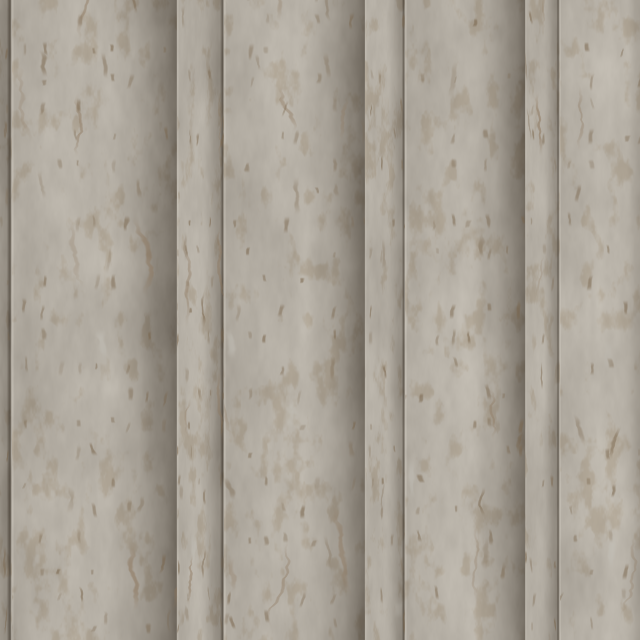
A Shadertoy shader for this texture:

```glsl
const float FIRST_EDGE = 0.0182;   // left edge of the first full flute
const float VANISH_X = 2.262;      // where the receding repeats converge
const float SHRINK = 0.852;        // width of each repeat relative to the last
const float FLUTE_SHARE = 0.763;   // wide flute, the rest is a narrow fillet
const float LIP_WIDTH = 0.013;
const float MOTTLE = 0.24;
const float GRAIN = 0.10;
const vec3 STONE = vec3(0.735, 0.712, 0.672);
const vec3 SHADOW = vec3(0.36, 0.33, 0.29);
const vec3 FLECK = vec3(0.47, 0.39, 0.29);
const vec3 VEIN = vec3(0.55, 0.46, 0.36);
const vec3 CHIP = vec3(0.77, 0.76, 0.73);

float hash(vec2 p) {
    vec3 q = fract(vec3(p.xyx) * 0.1031);
    q += dot(q, q.yzx + 33.33);
    return fract((q.x + q.y) * q.z);
}

float noise(vec2 p) {
    vec2 i = floor(p), f = fract(p);
    f = f * f * (3.0 - 2.0 * f);
    return mix(mix(hash(i), hash(i + vec2(1, 0)), f.x),
               mix(hash(i + vec2(0, 1)), hash(i + vec2(1, 1)), f.x), f.y);
}

float fbm(vec2 p) {
    float sum = 0.0, amp = 0.5;
    for (int i = 0; i < 4; i++) {
        sum += amp * noise(p);
        p = p * 2.03 + 17.1;
        amp *= 0.5;
    }
    return sum / 0.9375;
}

// One wavering upright stroke per grid cell, kept by chance.
float strokes(vec2 p, vec2 cell, float chance, float halfWidth, float wobble, float seed) {
    vec2 id = floor(p / cell);
    vec2 key = id + seed;
    vec2 rnd = vec2(hash(key + 3.7), hash(key + 9.2));
    vec2 d = p - (id + mix(vec2(0.35), vec2(0.65), rnd)) * cell;
    float halfLength = cell.y * mix(0.12, 0.34, hash(key + 21.4));
    d.x += wobble * (fbm(vec2(p.y * 26.0, seed + rnd.x * 40.0)) - 0.5) + (rnd.y - 0.5) * 0.4 * d.y;
    float taper = 1.0 - smoothstep(0.3, 1.0, abs(d.y) / halfLength);
    float width = halfWidth * mix(0.4, 1.0, hash(key + 5.1)) * (0.4 + noise(p * 90.0));
    float line = 1.0 - smoothstep(0.3 * width, width + 0.0012, abs(d.x));
    return line * taper * step(hash(key), chance) * mix(0.35, 1.0, hash(key + 14.6));
}

float fluteLight(float v) {
    float hollow = pow(max(v - 0.5, 0.0) * 2.0, 1.8);
    return 0.95 - 0.08 * (1.0 - smoothstep(0.0, 0.35, v)) - 0.74 * hollow;
}

float filletLight(float w) {
    return 0.91 - 0.34 * smoothstep(0.5, 0.93, w) - 0.48 * smoothstep(0.9, 0.97, w);
}

void mainImage(out vec4 fragColor, in vec2 fragCoord) {
    vec2 uv = fragCoord / iResolution.xy;

    // Receding repeats: geometric spacing becomes even in log space
    float u = log((VANISH_X - uv.x) / (VANISH_X - FIRST_EDGE)) / log(SHRINK);
    float column = floor(u), f = fract(u);
    float soft = 0.8 / (iResolution.x * (VANISH_X - uv.x) * -log(SHRINK));

    // Flute and fillet profiles with smoothed joins
    float v = f < 0.9 ? min(f / FLUTE_SHARE, 1.0) : 0.0;
    float w = clamp((f - FLUTE_SHARE) / (1.0 - FLUTE_SHARE), 0.0, 1.0);
    float fillet = smoothstep(FLUTE_SHARE - soft, FLUTE_SHARE + soft, f)
                 * (1.0 - smoothstep(1.0 - 2.0 * soft, 1.0, f));
    float light = mix(fluteLight(v), filletLight(w), fillet);
    float lip = 1.0 - smoothstep(0.3 * LIP_WIDTH, LIP_WIDTH, f);
    float filletLip = fillet * (1.0 - smoothstep(0.3 * LIP_WIDTH, LIP_WIDTH, f - FLUTE_SHARE));
    light += 0.14 * lip + 0.10 * filletLip;
    light += 0.07 * (uv.x - 0.45);

    // Clouding, upright streaks and fine grain
    vec2 p = vec2(uv.x * mix(1.0, 1.6, step(FLUTE_SHARE, f)) + column * 3.0, uv.y);
    light += MOTTLE * (fbm(p * vec2(16.0, 10.0)) - 0.5);
    light += 0.09 * (noise(vec2(f * 14.0 + column * 20.0, uv.y * 2.0)) - 0.5);
    light += GRAIN * (fbm(p * vec2(110.0, 38.0) + 50.0) - 0.5);
    vec3 color = mix(SHADOW, STONE, clamp(light, 0.0, 1.08));

    // Warm stains, veins, flecks and pale chips
    float stain = smoothstep(0.56, 0.78, fbm(p * vec2(48.0, 26.0) + 80.0));
    color = mix(color, color * vec3(0.90, 0.86, 0.80), 0.6 * stain);
    float vein = strokes(p, vec2(0.085, 0.23), 0.38, 0.0048, 0.035, 11.0);
    color = mix(color, VEIN, 0.55 * vein);
    float smallFleck = strokes(p, vec2(0.027, 0.045), 0.28, 0.0042, 0.012, 47.0);
    float longFleck = strokes(p + 0.013, vec2(0.05, 0.095), 0.22, 0.0050, 0.018, 83.0);
    color = mix(color, FLECK, 0.55 * max(smallFleck, longFleck));
    float chip = strokes(p, vec2(0.11, 0.10), 0.10, 0.012, 0.012, 131.0);
    color = mix(color, CHIP, 0.45 * chip * smoothstep(0.3, 0.8, light));

    fragColor = vec4(color, 1.0);
}
```
